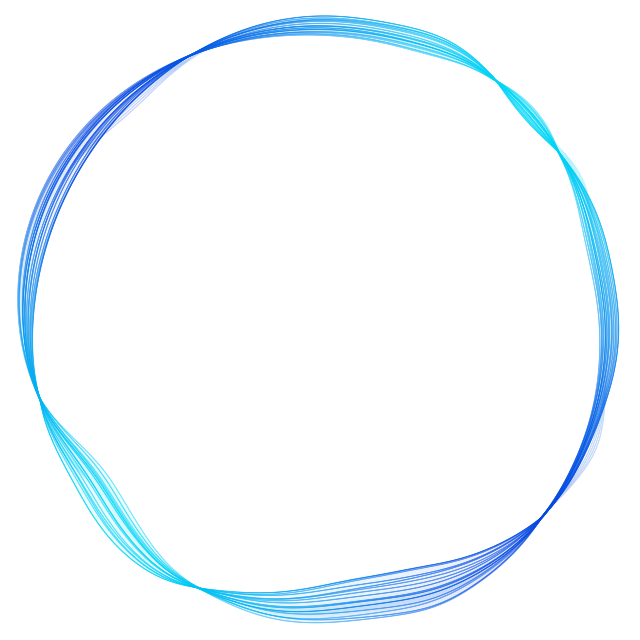
This background is drawn by a WebGL 1 fragment shader. Its source:

```glsl
precision highp float;
uniform vec2 u_resolution;

const float UNIT = 1.0 / 768.0; // scale of the ring's radii
const float LINES = 14.0;
const float STRAYS = 4.0;

float hash(float n) {
  n = fract(n * 0.1031);
  n *= n + 33.33;
  n *= n + n;
  return fract(n);
}

// Signed difference between two angles in degrees
float turn(float angle, float center) {
  return mod(angle - center + 180.0, 360.0) - 180.0;
}

float bump(float angle, float center, float width) {
  float d = turn(angle, center) / width;
  return exp(-d * d);
}

// Half a sine wave between two knots
float lobe(float angle, float from, float to) {
  float d = turn(angle, 0.5 * (from + to)) / (to - from);
  return cos(3.14159 * clamp(d, -0.5, 0.5));
}

// Middle radius of the ribbon
float middle(float a) {
  return 351.0 - 6.0 * bump(a, 12.0, 14.0) + 7.0 * bump(a, 60.0, 12.0)
    - 16.0 * bump(a, 214.0, 14.0) + 5.0 * bump(a, 240.0, 9.0)
    - 11.0 * bump(a, 278.0, 15.0) + 8.0 * bump(a, 317.0, 18.0);
}

// Half width of the ribbon; its sign flips where the lines cross
float spread(float a) {
  float lobes = 12.0 * lobe(a, -42.0, 34.0) - 8.0 * lobe(a, 34.0, 54.0)
    + 11.5 * lobe(a, 54.0, 116.0) - 15.0 * lobe(a, 116.0, 196.0)
    + 19.5 * lobe(a, 196.0, 246.0) - 26.0 * lobe(a, 246.0, 318.0);
  return lobes + 4.0 * bump(a, 19.0, 12.0) - 4.0 * bump(a, -20.0, 14.0)
    + 5.0 * bump(a, 66.0, 10.0) - 3.0 * bump(a, 292.0, 8.0);
}

// Offset of the faint lines that leave the ribbon
float strayOffset(float a) {
  return 14.0 * bump(a, 335.0, 10.0) - 16.0 * bump(a, 132.0, 14.0)
    + 9.0 * bump(a, 28.0, 8.0) + 8.0 * bump(a, 208.0, 8.0);
}

float stroke(float dist, float halfWidth, float pixel) {
  return 1.0 - smoothstep(halfWidth - 0.5 * pixel, halfWidth + 0.5 * pixel, abs(dist));
}

void main() {
  float side = min(u_resolution.x, u_resolution.y);
  vec2 p = (gl_FragCoord.xy - 0.5 * u_resolution) / side - vec2(-0.0025, 0.0025);
  float pixel = 1.0 / (side * UNIT);
  float radius = length(p) / UNIT;
  float theta = atan(p.y, p.x);
  float angle = degrees(theta);

  float offset = radius - middle(angle);
  float halfBand = spread(angle);
  float ink = 0.0;

  // Translucent fill between the outermost lines
  float across = offset * sign(halfBand) / max(abs(halfBand), 1.0);
  float inside = 1.0 - smoothstep(-pixel, pixel, abs(offset) - abs(halfBand));
  float sheen = (across + 0.4) / 0.3;
  ink = inside * (0.08 + 0.15 * exp(-sheen * sheen));

  // Fine lines twisting through the knots
  for (float i = 0.0; i < LINES; i++) {
    float seed = hash(i + 3.0);
    float place = 2.0 * i / (LINES - 1.0) - 1.0;
    float wobble = 0.07 * sin(theta * (2.0 + mod(i, 3.0)) + 6.28 * seed);
    float line = offset - (place + wobble) * halfBand - 1.6 * (seed - 0.5);
    float alpha = 0.45 + 0.45 * hash(i + 21.0);
    ink = 1.0 - (1.0 - ink) * (1.0 - alpha * stroke(line, 0.8, pixel));
  }

  // Faint strays
  float stray = strayOffset(angle);
  float visible = 0.22 * smoothstep(1.0, 7.0, abs(stray));
  for (float i = 1.0; i <= STRAYS; i++) {
    float line = offset - stray * (0.35 + 0.65 * i / STRAYS);
    ink = 1.0 - (1.0 - ink) * (1.0 - visible * stroke(line, 0.8, pixel));
  }

  // Cyan and deep blue alternate every quarter turn
  vec3 deepBlue = vec3(0.02, 0.28, 0.88);
  vec3 cyan = vec3(0.0, 0.84, 0.97);
  vec3 tint = mix(deepBlue, cyan, 0.5 + 0.5 * sin(2.0 * theta));
  gl_FragColor = vec4(mix(vec3(1.0), tint, ink), 1.0);
}
```
